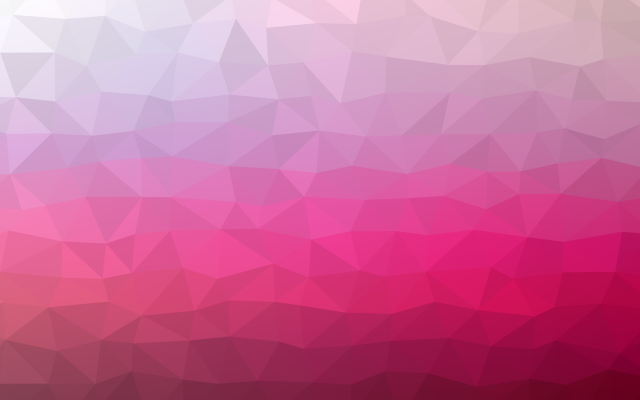
Write a WebGL 2 fragment shader that draws this background.

```glsl
#version 300 es
precision highp float;
// Low-poly mesh of flat triangles, shaded from pale lavender down to deep crimson.

uniform vec2 u_resolution;
out vec4 outColor;

const vec2 CANVAS = vec2(1.6, 1.0);        // design space, height = 1
const vec2 CELL = vec2(0.1067, 0.0889);    // mesh spacing
const vec2 MESH_ORIGIN = vec2(0.03, 0.052);
const vec2 JITTER = vec2(0.62, 0.56);      // vertex wander, in cells
const float FACET_CONTRAST = 0.045;        // brightness change per triangle
const float ROW_BANDING = 0.4;             // pull of colour toward its row
const float SOFT_SHADE = 0.25;             // smooth gradient left in a facet

// Vertical colour ramps, top to bottom
const int STOPS = 9;
const vec3 LEFT_RAMP[STOPS] = vec3[](
  vec3(0.98, 0.98, 0.98), vec3(0.92, 0.90, 0.94), vec3(0.87, 0.80, 0.89),
  vec3(0.85, 0.66, 0.85), vec3(0.93, 0.53, 0.74), vec3(0.94, 0.44, 0.63),
  vec3(0.86, 0.39, 0.49), vec3(0.68, 0.33, 0.41), vec3(0.52, 0.26, 0.33));
const vec3 CENTRE_RAMP[STOPS] = vec3[](
  vec3(0.97, 0.80, 0.89), vec3(0.90, 0.74, 0.86), vec3(0.84, 0.64, 0.81),
  vec3(0.82, 0.53, 0.75), vec3(0.89, 0.36, 0.66), vec3(0.90, 0.24, 0.56),
  vec3(0.83, 0.19, 0.43), vec3(0.61, 0.14, 0.33), vec3(0.47, 0.11, 0.24));
const vec3 RIGHT_RAMP[STOPS] = vec3[](
  vec3(0.83, 0.70, 0.71), vec3(0.79, 0.65, 0.69), vec3(0.74, 0.52, 0.64),
  vec3(0.70, 0.42, 0.58), vec3(0.76, 0.24, 0.48), vec3(0.75, 0.06, 0.37),
  vec3(0.70, 0.02, 0.26), vec3(0.53, 0.00, 0.22), vec3(0.38, 0.00, 0.10));

// Broad tints laid over the ramps
const vec3 LAVENDER_TINT = vec3(-0.07, -0.01, 0.00);
const vec3 ROSE_TINT = vec3(0.05, -0.03, 0.00);

float hash(vec2 p) {
  return fract(sin(dot(p, vec2(127.1, 311.7))) * 43758.5453);
}

vec3 ramp(vec3 stops[STOPS], float t) {
  float s = clamp(t, 0.0, 1.0) * float(STOPS - 1);
  int i = min(int(s), STOPS - 2);
  return mix(stops[i], stops[i + 1], s - float(i));
}

// Bell-shaped falloff around a centre
float glow(vec2 p, vec2 centre, vec2 radius) {
  vec2 d = (p - centre) / radius;
  return exp(-dot(d, d));
}

// Smooth colour field sampled by the facets
vec3 colourField(vec2 p) {
  float x = clamp(p.x / CANVAS.x, 0.0, 1.0);
  float t = 1.0 - p.y;
  vec3 centre = ramp(CENTRE_RAMP, t);
  vec3 c = x < 0.5 ? mix(ramp(LEFT_RAMP, t), centre, x * 2.0)
                   : mix(centre, ramp(RIGHT_RAMP, t), x * 2.0 - 1.0);
  c += LAVENDER_TINT * glow(p, vec2(0.42, 0.90), vec2(0.25, 0.35));
  c += ROSE_TINT * glow(p, vec2(1.18, 0.38), vec2(0.25, 0.30));
  return c;
}

vec2 meshVertex(vec2 id) {
  vec2 wander = vec2(hash(id), hash(id + 57.3)) - 0.5;
  return MESH_ORIGIN + (id + wander * JITTER) * CELL;
}

// Signed distance to a line, positive on its left side
float edgeDistance(vec2 p, vec2 a, vec2 b) {
  vec2 e = normalize(b - a), d = p - a;
  return e.x * d.y - e.y * d.x;
}

// Adds one shaded triangle, with its coverage in alpha
vec4 facet(vec2 p, vec2 a, vec2 b, vec2 c, float rowY, float seed, float pixel) {
  float d = min(edgeDistance(p, a, b),
            min(edgeDistance(p, b, c), edgeDistance(p, c, a)));
  float coverage = clamp(0.5 + d / pixel, 0.0, 1.0);
  if (coverage <= 0.0) return vec4(0.0);
  vec2 site = (a + b + c) / 3.0;
  site.y = mix(site.y, rowY, ROW_BANDING);
  vec3 colour = colourField(mix(site, p, SOFT_SHADE));
  colour *= 1.0 + FACET_CONTRAST * (seed * 2.0 - 1.0);
  return vec4(colour, 1.0) * coverage;
}

void main() {
  vec2 p = gl_FragCoord.xy / u_resolution * CANVAS;
  float pixel = 1.0 / u_resolution.y;
  vec2 home = floor((p - MESH_ORIGIN) / CELL);
  vec4 sum = vec4(0.0);

  // Split each nearby cell along its shorter diagonal
  for (int j = -1; j <= 1; j++) {
    for (int i = -1; i <= 1; i++) {
      vec2 id = home + vec2(i, j);
      vec2 a = meshVertex(id), b = meshVertex(id + vec2(1, 0));
      vec2 c = meshVertex(id + 1.0), d = meshVertex(id + vec2(0, 1));
      bool rising = distance(a, c) < distance(b, d);
      float rowY = 0.25 * (a.y + b.y + c.y + d.y);
      sum += facet(p, a, b, rising ? c : d, rowY, hash(id + 11.9), pixel);
      sum += facet(p, rising ? a : b, c, d, rowY, hash(id + 83.2), pixel);
    }
  }
  vec3 colour = sum.a > 0.001 ? sum.rgb / sum.a : colourField(p);
  outColor = vec4(clamp(colour, 0.0, 1.0), 1.0);
}
```
